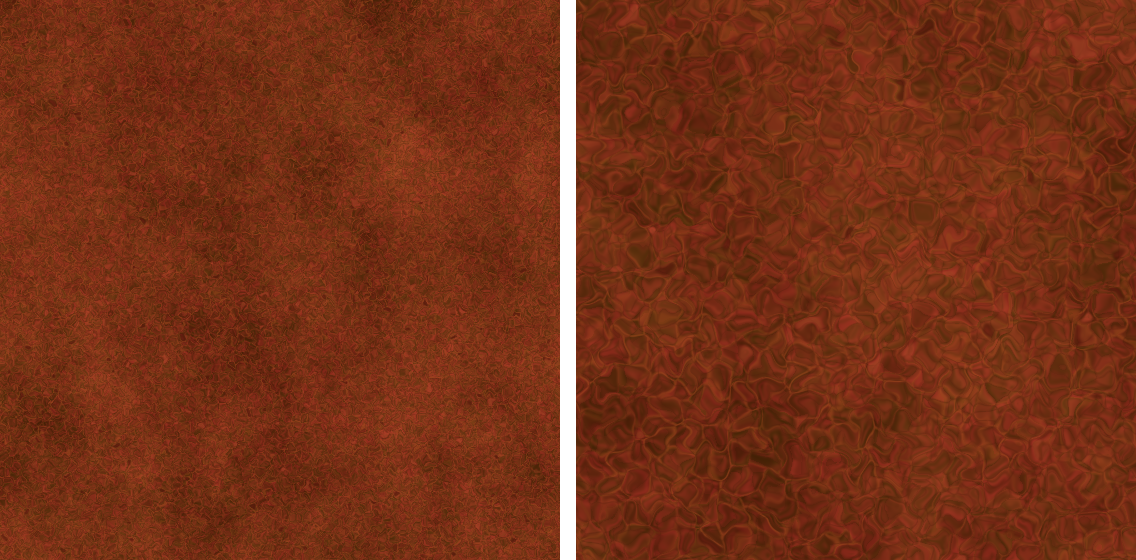
Left, the full canvas; right, a detail of the centre.
Give the GLSL for this texture, as a Shadertoy shader.

```glsl
#define DARK vec3(0.365, 0.136, 0.050)
#define LIGHT vec3(0.555, 0.236, 0.112)
#define RED_SHIFT vec3(0.046, -0.050, 0.012)
#define RIM_COLOR vec3(0.63, 0.29, 0.11)
#define SALMON vec3(0.72, 0.29, 0.17)
#define MAROON vec3(0.34, 0.07, 0.045)
#define CELLS 80.0
#define WARP 0.95
#define BLOTCH_SCALE 6.0
#define BLOTCH_GAIN 1.65
#define GRAIN_GAIN 0.46

float hash(vec2 p) {
    vec3 q = fract(p.xyx * 0.1031);
    q += dot(q, q.yzx + 33.33);
    return fract((q.x + q.y) * q.z);
}

float noise(vec2 p) {
    vec2 i = floor(p), f = fract(p);
    f = f * f * (3.0 - 2.0 * f);
    vec2 e = vec2(1.0, 0.0);
    return mix(mix(hash(i), hash(i + e), f.x),
               mix(hash(i + e.yx), hash(i + e.xx), f.x), f.y);
}

float fbm(vec2 p) {
    float sum = 0.0, amp = 0.5;
    for (int i = 0; i < 5; i++) {
        sum += amp * noise(p);
        p = mat2(1.6, 1.2, -1.2, 1.6) * p + 17.3;
        amp *= 0.68;
    }
    return sum / 1.335;
}

// Cellular noise: nearest distance, gap to the second nearest, cell id
vec3 cellular(vec2 p) {
    vec2 base = floor(p);
    float near = 9.0, second = 9.0, id = 0.0;
    for (int y = -1; y <= 1; y++)
    for (int x = -1; x <= 1; x++) {
        vec2 c = base + vec2(x, y);
        float d = length(c + vec2(hash(c), hash(c + 71.7)) - p);
        if (d < near) {
            second = near;
            near = d;
            id = hash(c + 143.1);
        } else {
            second = min(second, d);
        }
    }
    return vec3(near, second - near, id);
}

void mainImage(out vec4 fragColor, in vec2 fragCoord) {
    vec2 uv = fragCoord / iResolution.y;

    // Broad mottling with faint upright streaks
    float blotch = fbm(uv * BLOTCH_SCALE + 3.7) - 0.5;
    float streak = noise(uv * vec2(18.0, 3.0) + 9.0) - 0.5;
    float drift = noise(uv * 3.5 + 21.0) - 0.5;

    // Warped cells bend the grain outlines into curls
    vec2 g = uv * CELLS + 5.0;
    g += WARP * (vec2(noise(g * 1.4), noise(g * 1.4 + 37.0)) - 0.5);
    vec3 grain = cellular(g);
    vec3 chip = cellular(g * 1.8 + 11.0);

    // Thin rims and curved slivers inside the grains
    float rim = 1.0 - smoothstep(0.02, 0.20, grain.y);
    float chipRim = 1.0 - smoothstep(0.02, 0.26, chip.y);
    float sliver = sin(grain.x * 13.0 + grain.z * 40.0 + 4.0 * noise(g * 1.7));
    float fibre = noise(g * vec2(3.3, 3.9)) - 0.5;

    float tone = 0.5 + BLOTCH_GAIN * blotch + 0.22 * streak;
    tone += GRAIN_GAIN * (0.9 * (chip.z - 0.5) + 0.36 * sliver + 1.0 * fibre);
    float redness = (grain.z - 0.5) + 0.9 * (chip.z - 0.5) + 0.45 * sliver + 0.5 * drift;

    vec3 color = mix(DARK, LIGHT, tone) + 0.62 * RED_SHIFT * redness;
    float rimFade = 0.06 + 0.48 * noise(g * 0.9 + 50.0);
    color = mix(color, RIM_COLOR, rim * rimFade);
    color = mix(color, DARK * 0.9, chipRim * 0.27);

    // Sparse pale and dark grains, small and soft at the edges
    float core = 1.0 - smoothstep(0.18, 0.46, grain.x);
    core *= smoothstep(0.02, 0.25, grain.y);
    color = mix(color, SALMON, 0.48 * core * smoothstep(0.965, 0.99, grain.z));
    color = mix(color, MAROON, 0.55 * core * smoothstep(0.035, 0.012, grain.z));

    fragColor = vec4(clamp(color, 0.0, 1.0), 1.0);
}
```
